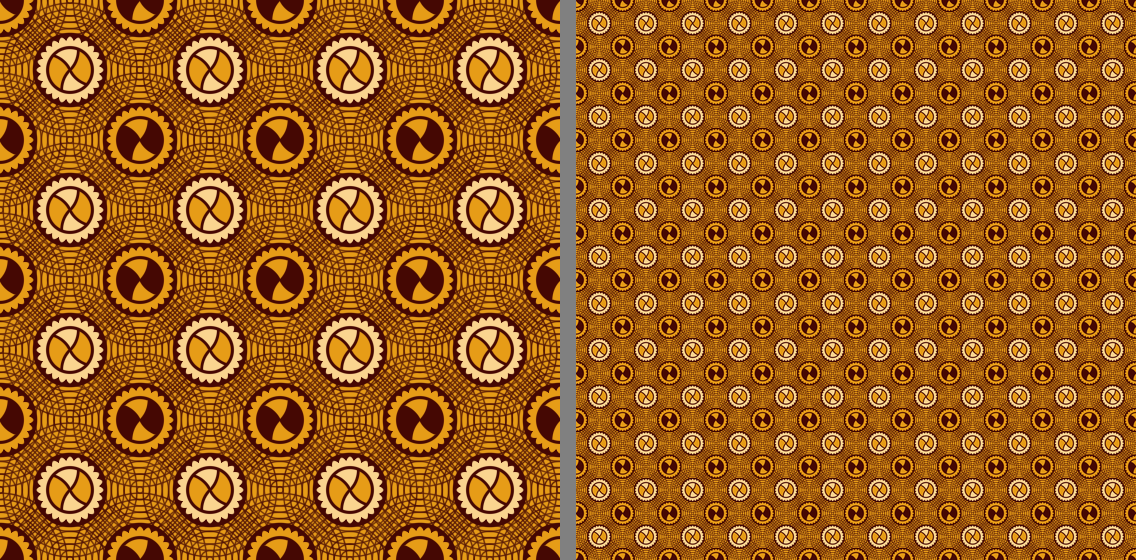
Left: one tile. Right: repeated 3 by 3.
Write a Shadertoy shader that draws this pattern.

```glsl
const float REPEATS = 4.0;        // medallion pairs across and down
const float DISC_RADIUS = 0.266;  // all lengths below are in repeats
const float TOOTH_TIP = 0.238;
const float TOOTH_VALLEY = 0.208;
const float TEETH = 24.0;
const float HUB_RADIUS = 0.171;
const float BLADE_RADIUS = 0.149;
const float BLADE_BASE = 1.38;    // blade direction at the centre, radians
const float BLADE_SWIRL = 0.40;   // extra turn at the rim
const float BLADE_HALF = 0.62;    // half of the blade's opening angle
const float DIVIDER_HALF = 0.0105;
const float RING_PITCH = 0.5;     // spacing of the ring centres
const float RING_REACH = 0.5;
const float RING_STEP = RING_REACH / 11.0;
const float RING_HALF = 0.0052;
const float RING_INK = 0.84;
const float WOBBLE = 0.003;
const float WEAR = 0.22;
const float WEAR_CELLS = 72.0;    // whole number, so the noise wraps
const float MIN_SOFTNESS = 0.004;
const float PI = 3.14159265;

const vec3 GOLD = vec3(0.90, 0.61, 0.09);
const vec3 DARK = vec3(0.27, 0.03, 0.01);
const vec3 CREAM = vec3(0.98, 0.83, 0.56);

float hash(vec2 p) {
    return fract(sin(dot(p, vec2(127.1, 311.7))) * 43758.5453);
}

// Value noise that repeats over the canvas
float wrappedNoise(vec2 p, float cells) {
    vec2 i = floor(p), f = fract(p);
    f = f * f * (3.0 - 2.0 * f);
    vec2 a = mod(i, cells), b = mod(i + 1.0, cells);
    return mix(mix(hash(a), hash(vec2(b.x, a.y)), f.x),
               mix(hash(vec2(a.x, b.y)), hash(b), f.x), f.y);
}

// Coverage of the region where the distance is negative
float fill(float d, float soft) {
    return 1.0 - smoothstep(-soft, soft, d);
}

// Overlapping concentric rings around every lattice point
float ringLines(vec2 p, float wobble, float soft) {
    vec2 nearest = round(p / RING_PITCH);
    float clearArea = 1.0;
    for (int y = -1; y <= 1; y++)
    for (int x = -1; x <= 1; x++) {
        vec2 centre = (nearest + vec2(x, y)) * RING_PITCH;
        float r = length(p - centre);
        float d = abs(fract((r + wobble) / RING_STEP) - 0.5) * RING_STEP;
        float line = fill(d - RING_HALF, soft) * fill(r - RING_REACH, soft);
        clearArea *= 1.0 - RING_INK * line;
    }
    return 1.0 - clearArea;
}

// Signed distance to two opposite curved blades, negative inside
float bladeEdge(vec2 p, float r) {
    float turn = atan(p.y, p.x + 1e-6) - BLADE_BASE - BLADE_SWIRL * r / BLADE_RADIUS;
    float folded = abs(mod(turn + 0.5 * PI, PI) - 0.5 * PI);
    return r * sin(folded - BLADE_HALF);
}

vec3 paintMedallion(vec3 colour, vec2 p, bool light, float soft) {
    float r = length(p);
    float angle = atan(p.y, p.x + 1e-6);

    // Disc and scalloped collar
    float scallop = mix(TOOTH_VALLEY, TOOTH_TIP, abs(cos(0.5 * TEETH * angle)));
    colour = mix(colour, DARK, fill(r - DISC_RADIUS, soft));
    colour = mix(colour, light ? CREAM : GOLD, fill((r - scallop) / 1.3, soft));
    colour = mix(colour, DARK, fill(r - HUB_RADIUS, soft));

    // Pinwheel
    float edge = bladeEdge(p, r);
    float inner = r - BLADE_RADIUS;
    float blades = fill(max(inner, edge + 0.5 * DIVIDER_HALF), soft);
    if (light) {
        vec3 wheel = mix(GOLD, CREAM, fill(edge, soft));
        wheel = mix(wheel, DARK, fill(abs(edge) - DIVIDER_HALF, soft));
        return mix(colour, wheel, fill(inner, soft));
    }
    return mix(colour, GOLD, blades);
}

void mainImage(out vec4 fragColor, in vec2 fragCoord) {
    vec2 canvas = fragCoord / iResolution.xy;
    vec2 p = canvas * REPEATS;
    float soft = max(0.75 * REPEATS / min(iResolution.x, iResolution.y), MIN_SOFTNESS);

    // Ground with slightly uneven linework
    float grain = wrappedNoise(canvas * WEAR_CELLS, WEAR_CELLS);
    float ink = ringLines(p, (grain - 0.5) * WOBBLE, soft) * (1.0 - WEAR * grain);
    vec3 colour = mix(GOLD, DARK, ink);

    // Dark medallions on the corners of each repeat, light ones in its middle
    vec2 corner = p - round(p);
    vec2 middle = fract(p) - 0.5;
    bool light = dot(middle, middle) < dot(corner, corner);
    colour = paintMedallion(colour, light ? middle : corner, light, soft);

    fragColor = vec4(colour, 1.0);
}
```
